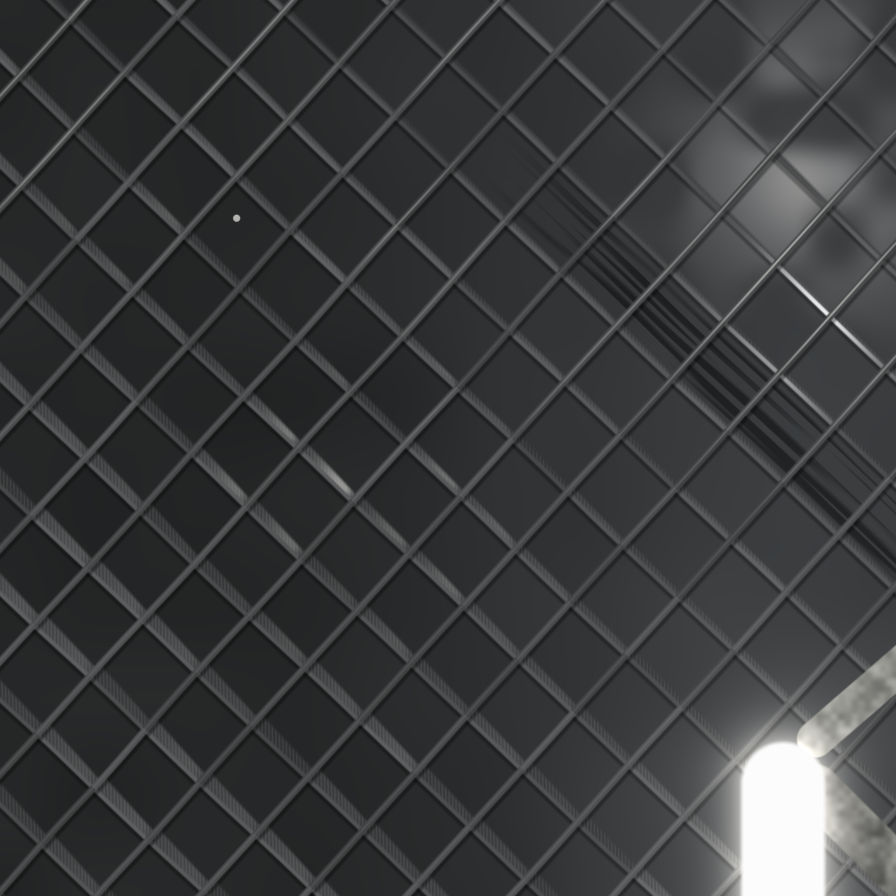
A WebGL 2 fragment shader for this pattern:

```glsl
#version 300 es
precision highp float;
// Dark ceiling grille of crossed slats, seen at an angle, with a lit tube lamp.
// A skewed lattice gives each cell and slat an index; hashes vary their sheen,
// and soft radial lights add the reflections and the glow of the lamp.
uniform vec2 u_resolution;
out vec4 fragColor;

const vec2 ORIGIN = vec2(0.514, 0.445);       // one crossing of the lattice
const vec2 STEP_DOWN = vec2(0.0617, -0.0586); // to next crossing, lower right
const vec2 STEP_UP = vec2(0.058, 0.0637);     // to next crossing, upper right
const float PITCH = 0.0855;                   // distance between slats
const vec3 PANEL_DARK = vec3(0.142, 0.146, 0.148);
const vec3 PANEL_LIGHT = vec3(0.222, 0.230, 0.238);
const vec3 SLAT = vec3(0.285, 0.290, 0.293);
const vec3 SHEEN = vec3(0.70, 0.70, 0.69);
const vec3 STEEL = vec3(0.56, 0.56, 0.54);
const vec3 LAMP = vec3(0.99);

float hash(vec2 p) {
  vec3 q = fract(vec3(p.xyx) * 0.1031);
  q += dot(q, q.yzx + 33.33);
  return fract((q.x + q.y) * q.z);
}

float noise(vec2 p) {
  vec2 i = floor(p), f = fract(p);
  f = f * f * (3.0 - 2.0 * f);
  return mix(mix(hash(i), hash(i + vec2(1, 0)), f.x),
             mix(hash(i + vec2(0, 1)), hash(i + vec2(1, 1)), f.x), f.y);
}

float cross2(vec2 a, vec2 b) { return a.x * b.y - a.y * b.x; }

// Position counted in cells along the two slat directions.
vec2 latticeCoord(vec2 p) {
  vec2 d = p - ORIGIN;
  return vec2(cross2(d, STEP_UP), cross2(STEP_DOWN, d)) / cross2(STEP_DOWN, STEP_UP);
}

// Soft-edged coverage of lo < s < hi.
float band(float s, float lo, float hi, float soft) {
  return smoothstep(lo - soft, lo + soft, s) * (1.0 - smoothstep(hi - soft, hi + soft, s));
}

float glow(vec2 p, vec2 center, float radius) {
  vec2 d = (p - center) / radius;
  return exp(-dot(d, d));
}

float segmentDistance(vec2 p, vec2 a, vec2 b) {
  vec2 d = b - a;
  return length(p - a - d * clamp(dot(p - a, d) / dot(d, d), 0.0, 1.0));
}

// Panels behind the slats, with blurred reflections and a striped row.
vec3 panelColor(vec2 p, vec2 g) {
  vec3 color = mix(PANEL_DARK, PANEL_LIGHT, smoothstep(0.3, 0.95, p.x + 0.1 * p.y));
  color += 0.016 * (hash(floor(g) + 50.0) - 0.5) + 0.025 * (noise(p * 9.0) - 0.5);
  color += 0.26 * glow(p, vec2(0.92, 0.83), 0.15) * smoothstep(0.25, 0.85, noise(p * 15.0 + 4.0));
  color += vec3(0.09, 0.08, 0.07) * glow(p, vec2(0.89, 0.79), 0.05);
  float row = band(g.y, 3.1, 3.85, 0.03) * smoothstep(-3.0, 0.0, g.x);
  float streak = noise(vec2(g.x * 0.5, g.y * 22.0));
  return color * (1.0 - 0.45 * row * smoothstep(0.35, 0.75, streak));
}

// Slats falling to the right: a narrow edge and a wider, glossy side face.
vec3 addFallingSlats(vec3 color, vec2 p, vec2 g, float px) {
  float line = round(g.y), along = fract(g.x);
  float s = (g.y - line) * PITCH;
  float variation = hash(vec2(floor(g.x), line) + 20.0);
  float faceWidth = mix(0.017, 0.006, smoothstep(0.3, 1.4, p.x + p.y));
  float face = band(s, 0.0, faceWidth * (1.0 - 0.35 * along), 0.0025);
  float twist = 0.5 + 0.5 * cos(6.2832 * (g.x * 16.0 + s * 180.0));
  float ropes = 1.0 - smoothstep(0.75, 1.15, p.y + 0.3 * p.x);
  vec3 faceColor = SLAT * (0.78 + 0.3 * variation + 0.22 * ropes * (twist - 0.5));
  color = mix(color, faceColor, 0.85 * face);
  float near = glow(p, vec2(0.40, 0.45), 0.15) + 0.55 * glow(p, vec2(0.1, 0.72), 0.12);
  float streak = smoothstep(0.1, 0.75, along) * (1.0 - smoothstep(0.8, 1.0, along));
  color = mix(color, SHEEN, face * streak * (0.1 + 0.7 * near) * variation);
  color *= 1.0 - 0.3 * band(s, -0.007, -0.002, 0.002);
  float shine = glow(p, vec2(0.905, 0.64), 0.075);
  vec3 edge = SLAT * (0.95 + 0.35 * variation) + 0.6 * shine;
  return mix(color, edge, band(s, -0.0028, 0.0018, 0.0008 + px));
}

// Slats rising to the right: slim, with a fine bright rim.
vec3 addRisingSlats(vec3 color, vec2 p, vec2 g, float px) {
  float line = round(g.x);
  float s = (g.x - line) * PITCH;
  float variation = hash(vec2(line, floor(g.y)) + 71.0);
  color *= 1.0 - 0.35 * band(s, 0.003, 0.008, 0.002);
  color = mix(color, SLAT * (0.85 + 0.25 * variation), band(s, -0.004, 0.0035, 0.0008 + px));
  float polish = smoothstep(0.45, 0.8, noise(vec2(line * 3.7, g.y * 0.45)));
  float light = 0.12 + 0.4 * polish * smoothstep(0.35, 0.8, p.y);
  light += 0.75 * glow(p, vec2(0.93, 0.65), 0.12);
  return mix(color, SHEEN, min(light, 1.0) * band(s, -0.002, 0.0002, 0.0005 + px));
}

void main() {
  vec2 p = gl_FragCoord.xy / u_resolution.y;
  float px = 0.7 / u_resolution.y;
  vec2 g = latticeCoord(p) + 0.035 * (vec2(noise(p * 8.0), noise(p * 8.0 + 31.0)) - 0.5);
  vec3 color = panelColor(p, g);
  color = addFallingSlats(color, p, g, px);
  color = addRisingSlats(color, p, g, px);
  // Sparse bright fasteners
  vec2 cell = floor(p * 10.0);
  vec2 offset = 0.2 + 0.6 * vec2(hash(cell + 3.0), hash(cell + 9.0));
  float dotMask = 1.0 - smoothstep(0.003, 0.005, length(p - (cell + offset) / 10.0));
  color = mix(color, SHEEN, dotMask * step(0.95, hash(cell + 14.0)));
  // Worn steel brackets beside the lamp
  float wear = noise(p * 55.0) * 0.6 + noise(p * 130.0) * 0.4;
  float upper = segmentDistance(p, vec2(0.91, 0.175), vec2(1.06, 0.305));
  float lower = segmentDistance(p, vec2(0.91, 0.12), vec2(1.06, -0.03));
  color = mix(color, STEEL * (0.65 + 0.6 * wear), 1.0 - smoothstep(0.019, 0.022, upper));
  color = mix(color, STEEL * (0.4 + 0.6 * wear), 1.0 - smoothstep(0.025, 0.029, lower));
  // Tube lamp and its halo
  float lamp = segmentDistance(p, vec2(0.874, 0.125), vec2(0.874, -0.2)) - 0.046;
  color += vec3(0.40, 0.39, 0.37) * exp(-max(lamp, 0.0) / 0.022);
  color += 0.10 * exp(-max(lamp, 0.0) / 0.10);
  color = mix(LAMP, color, smoothstep(-0.003, 0.004, lamp));
  fragColor = vec4(clamp(color, 0.0, 1.0), 1.0);
}
```
